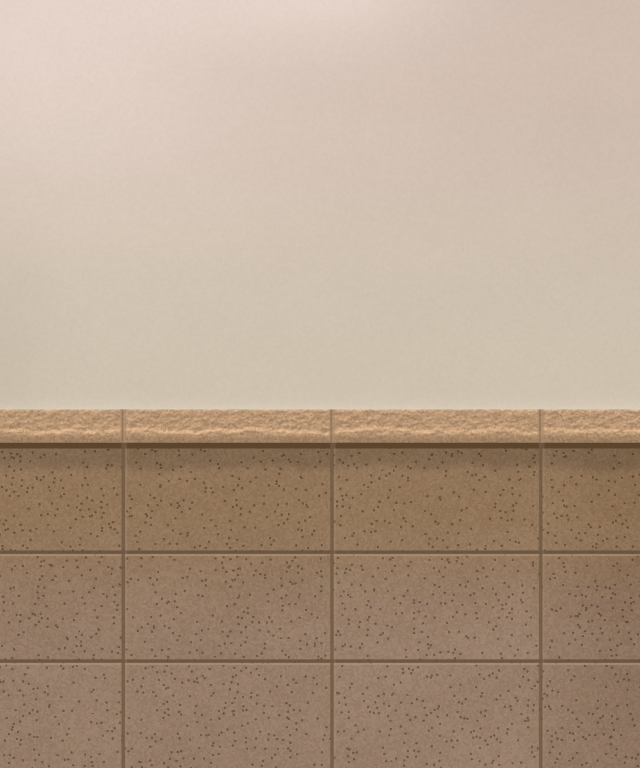
A Shadertoy shader for this texture:

```glsl
// A softly lit plaster wall above a split-stone ledge and a course of tan blocks.
// Gradients light the plaster, repeated distances cut the joints, and cellular
// noise with layered sines gives the rough stone, specks and stains.

// Layout, in canvas heights from the lower left
const float LEDGE_TOP = 0.467;
const float LEDGE_BOTTOM = 0.4235;
const float SHADOW_BOTTOM = 0.4155;
const float JOINT_X = 0.1605;
const float BLOCK_WIDTH = 0.2718;
const float JOINT_Y = 0.281;
const float BLOCK_HEIGHT = 0.1418;
const float JOINT_HALF = 0.0023;

// Colours
const vec3 PLASTER_HIGH = vec3(0.835, 0.760, 0.710);
const vec3 PLASTER_LOW = vec3(0.806, 0.756, 0.682);
const vec3 GLOW = vec3(0.085, 0.090, 0.105);
const vec3 STONE = vec3(0.690, 0.560, 0.435);
const vec3 BLOCK_HIGH = vec3(0.575, 0.463, 0.352);
const vec3 BLOCK_LOW = vec3(0.592, 0.492, 0.412);
const vec3 SHADE = vec3(0.365, 0.265, 0.175);
const vec3 MORTAR = vec3(0.440, 0.350, 0.265);
const vec3 LIT_EDGE = vec3(0.680, 0.575, 0.480);

vec2 hash2(vec2 c) {
    vec3 h = fract(c.xyx * vec3(0.1031, 0.1030, 0.0973));
    h += dot(h, h.yzx + 33.33);
    return fract((h.xx + h.yz) * h.zy);
}

// Distance to the nearest scattered point, and that point's random value
vec2 cellular(vec2 p) {
    vec2 base = floor(p), best = vec2(9.0, 0.0);
    for (int j = -1; j <= 1; j++)
    for (int i = -1; i <= 1; i++) {
        vec2 cell = base + vec2(i, j);
        float d = length(cell + hash2(cell) - p);
        if (d < best.x) best = vec2(d, hash2(cell + 71.0).x);
    }
    return best;
}

// Smooth blotches in about -1..1
float layeredSines(vec2 p) {
    float sum = 0.0, gain = 0.5;
    for (int i = 0; i < 5; i++) {
        sum += gain * sin(p.x + 1.7 * sin(p.y)) * cos(p.y * 1.1 + sin(p.x * 0.7));
        p = mat2(1.2, 1.6, -1.6, 1.2) * p + 2.3;
        gain *= 0.6;
    }
    return sum;
}

// Soft band around zero
float band(float d, float halfWidth, float blur) {
    return 1.0 - smoothstep(halfWidth - blur, halfWidth + blur, abs(d));
}

vec3 plaster(vec2 p) {
    vec3 col = mix(PLASTER_LOW, PLASTER_HIGH, smoothstep(0.5, 0.95, p.y));
    vec2 left = (p - vec2(0.06, 1.02)) / vec2(0.28, 0.30);
    vec2 middle = (p - vec2(0.43, 1.02)) / vec2(0.16, 0.07);
    col += GLOW * (0.8 * exp(-dot(left, left)) + 0.65 * exp(-dot(middle, middle)));
    col -= 0.022 * smoothstep(0.45, 0.83, p.x) * smoothstep(0.55, 0.9, p.y);
    col -= 0.020 * smoothstep(0.10, 0.0, p.x) * smoothstep(0.85, 0.55, p.y);
    col += 0.007 * layeredSines(p * vec2(9.0, 14.0));
    col += 0.012 * (cellular(p * 260.0).y - 0.5);
    return col + 0.045 * exp(-(p.y - LEDGE_TOP) / 0.008);
}

// Broken stone face: a jagged shelf with faceted bumps
float stoneHeight(vec2 p) {
    float stone = floor((p.x - JOINT_X) / BLOCK_WIDTH);
    float shelf = 0.439 + 0.006 * layeredSines(vec2(p.x * 42.0 + stone * 5.0, stone));
    vec2 q = p * vec2(1.0, 1.7) + 0.004 * layeredSines(p * 90.0);
    float bumps = 0.55 * cellular(q * 65.0).x + 0.3 * cellular(q * 150.0).x;
    return 0.75 * smoothstep(shelf + 0.004, shelf - 0.002, p.y) + bumps;
}

vec3 ledge(vec2 p, float jointX, float blur) {
    float slope = stoneHeight(p) - stoneHeight(p + vec2(-0.0008, 0.0024));
    float face = smoothstep(LEDGE_BOTTOM + 0.004, LEDGE_BOTTOM + 0.013, p.y);
    vec3 col = STONE * mix(0.90, 1.04, face);
    col *= 1.0 + clamp(slope, -0.5, 0.5) * 0.42 * face;
    col += 0.07 * (cellular(p * 330.0).y - 0.5);
    col += 0.10 * smoothstep(LEDGE_TOP - 0.004, LEDGE_TOP, p.y);
    col = mix(col, STONE * 0.96, 0.7 * band(jointX, 0.004, 0.0015));
    return mix(col, MORTAR * 1.15, 0.6 * band(jointX + 0.001, 0.0011, blur));
}

vec3 blocks(vec2 p, float jointX, float jointY, float blur) {
    vec2 id = floor((p - vec2(JOINT_X, JOINT_Y)) / vec2(BLOCK_WIDTH, BLOCK_HEIGHT));
    vec3 col = mix(BLOCK_LOW, BLOCK_HIGH, smoothstep(0.16, 0.34, p.y));
    col += 0.025 * (hash2(id + 19.0).x - 0.5) - 0.035 * smoothstep(0.66, 0.83, p.x);
    col += 0.014 * layeredSines(p * vec2(16.0, 22.0) + id * 3.0);
    col += 0.045 * (cellular(p * 340.0).y - 0.5);
    // Sparse dark pits
    vec2 pit = cellular(p * 125.0);
    col *= 1.0 - 0.28 * smoothstep(0.28, 0.12, pit.x) * step(0.68, pit.y);
    // Shadow under the ledge, with a ragged stain below it
    float drop = SHADOW_BOTTOM - p.y;
    float stain = 0.024 + 0.007 * layeredSines(vec2(p.x * 32.0, 1.0));
    col *= 1.0 - 0.13 * smoothstep(stain + 0.009, stain - 0.009, drop);
    col = mix(col, SHADE, smoothstep(-blur, blur, -drop - 0.0005));
    // Joints: a dark groove, lit on its lower or right edge
    col = mix(col, LIT_EDGE, 0.65 * band(jointY + 0.0035, 0.0016, blur));
    col = mix(col, MORTAR * 0.9, 0.85 * band(jointY, JOINT_HALF, blur));
    col = mix(col, LIT_EDGE, 0.22 * band(jointX - 0.0035, 0.0014, blur));
    return mix(col, MORTAR, 0.85 * band(jointX, JOINT_HALF, blur));
}

void mainImage(out vec4 fragColor, in vec2 fragCoord) {
    vec2 p = fragCoord / iResolution.y;
    float blur = max(0.8 / iResolution.y, 0.0006);
    vec2 size = vec2(BLOCK_WIDTH, BLOCK_HEIGHT);
    vec2 joint = mod(p - vec2(JOINT_X, JOINT_Y) + 0.5 * size, size) - 0.5 * size;
    joint.y = p.y > LEDGE_BOTTOM - 0.03 ? 1.0 : joint.y;
    vec3 col = blocks(p, joint.x, joint.y, blur);
    col = mix(col, ledge(p, joint.x, blur), smoothstep(-blur, blur, p.y - LEDGE_BOTTOM));
    col = mix(col, plaster(p), smoothstep(-blur, blur, p.y - LEDGE_TOP));
    fragColor = vec4(clamp(col, 0.0, 1.0), 1.0);
}
```
